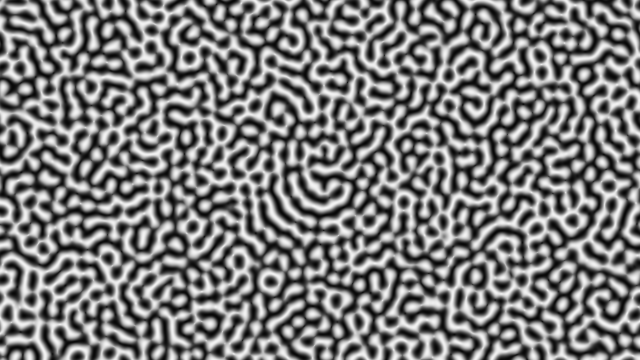
Give the GLSL for this pattern, as a Shadertoy shader.

```glsl
// Draws a soft black and white labyrinth of short, winding, evenly wide worms.

const float TAU = 6.2831853;
const int   WAVE_COUNT = 64;          // plane waves summed into the field
const float WAVES_PER_HEIGHT = 24.0;  // stripe periods along the canvas height
const float FREQUENCY_SPREAD = 0.18;  // relative variation of the stripe period
const float SLOPE_WEIGHT = 1.2;       // lower values give harder edges
const float NECK_SOFTNESS = 0.06;     // greys out weak junctions
const vec3  MID_GREY = vec3(0.49);
const vec3  HALF_RANGE = vec3(0.465);

// Three random values in 0..1 from one number.
vec3 hash31(float n) {
    vec3 p = fract(vec3(n) * vec3(0.1031, 0.1030, 0.0973));
    p += dot(p, p.yzx + 33.33);
    return fract((p.xxy + p.yzz) * p.zyx);
}

// Random wave field of unit variance: x is the value, yz the scaled gradient.
vec3 waveField(vec2 p) {
    vec3 sum = vec3(0.0);
    for (int i = 0; i < WAVE_COUNT; i++) {
        vec3 rnd = hash31(float(i) + 17.0);
        float angle = 0.5 * TAU * (float(i) + rnd.x) / float(WAVE_COUNT);
        float frequency = 1.0 + FREQUENCY_SPREAD * (2.0 * rnd.y - 1.0);
        vec2 waveVector = frequency * vec2(cos(angle), sin(angle));
        float phase = TAU * (WAVES_PER_HEIGHT * dot(waveVector, p) + rnd.z);
        sum += vec3(cos(phase), -sin(phase) * waveVector);
    }
    return sum * sqrt(2.0 / float(WAVE_COUNT));
}

void mainImage(out vec4 fragColor, in vec2 fragCoord) {
    vec2 p = (fragCoord - 0.5 * iResolution.xy) / iResolution.y;
    vec3 field = waveField(p);

    // Dividing by the local amplitude evens out stripe width and contrast.
    float slope = dot(field.yz, field.yz);
    float amplitude = sqrt(field.x * field.x + SLOPE_WEIGHT * slope + NECK_SOFTNESS);
    float stripe = field.x / amplitude;

    fragColor = vec4(MID_GREY + HALF_RANGE * stripe, 1.0);
}
```
